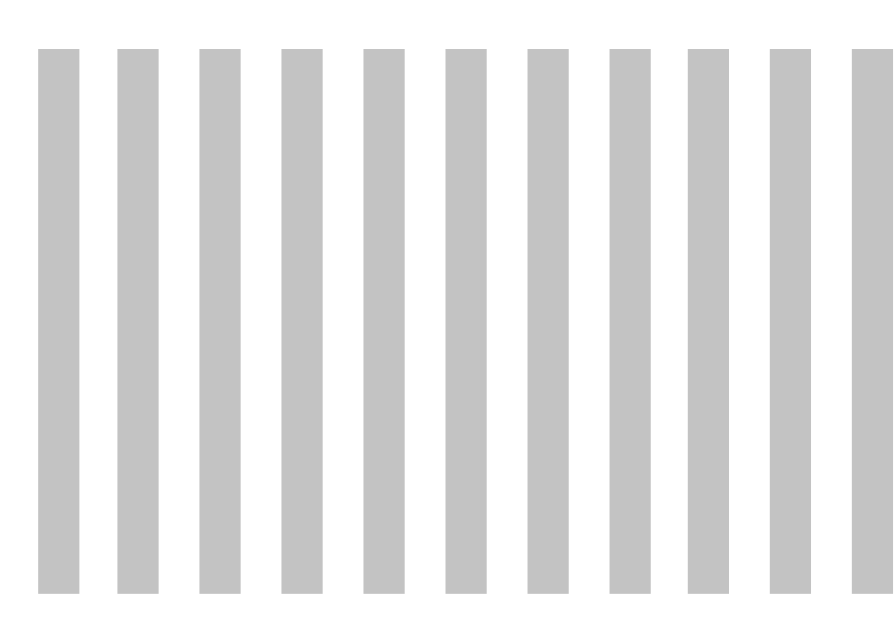
Write a Shadertoy shader that draws this pattern.

```glsl
// Eleven upright grey bars on white, in one row with a clear margin above and below.
// Each bar is a box distance that wraps across the canvas, so the tile has no seam.
// Two gaps are slightly narrower than the rest, which gives the row its small slips.

const vec3 PAPER = vec3(1.0);
const vec3 BAR_GREY = vec3(0.765);

const int BAR_COUNT = 11;
const float FIRST_LEFT = 0.0426;    // left edge of the first bar, in canvas widths
const float PITCH = 0.09154;        // usual step from bar to bar
const float BAR_WIDTH = 0.046;
const float BAR_BOTTOM = 0.0779;    // in canvas heights
const float BAR_TOP = 0.9239;

const int EARLY_SLIP_BAR = 1;       // bars from here on sit a little further left
const float EARLY_SLIP = 0.0031;
const int LATE_SLIP_BAR = 8;
const float LATE_SLIP = 0.0042;

// Left edge of a bar, with the narrower gaps taken off
float barLeft(int index) {
    float left = FIRST_LEFT + PITCH * float(index);
    if (index >= EARLY_SLIP_BAR) left -= EARLY_SLIP;
    if (index >= LATE_SLIP_BAR) left -= LATE_SLIP;
    return left;
}

// Shortest signed offset on a repeating unit interval
vec2 wrapOffset(vec2 offset) {
    return fract(offset + 0.5) - 0.5;
}

// Coverage of a wrapped box, smoothed over one pixel on each axis
float boxCoverage(vec2 uv, vec2 center, vec2 halfSize, vec2 pixel) {
    vec2 edge = abs(wrapOffset(uv - center)) - halfSize;
    vec2 cover = clamp(0.5 - edge / pixel, 0.0, 1.0);
    return cover.x * cover.y;
}

void mainImage(out vec4 fragColor, in vec2 fragCoord) {
    vec2 uv = fragCoord / iResolution.xy;
    vec2 pixel = 1.0 / iResolution.xy;
    vec2 halfSize = 0.5 * vec2(BAR_WIDTH, BAR_TOP - BAR_BOTTOM);
    float centerY = 0.5 * (BAR_TOP + BAR_BOTTOM);

    // Row of bars
    float ink = 0.0;
    for (int i = 0; i < BAR_COUNT; i++) {
        vec2 center = vec2(barLeft(i) + halfSize.x, centerY);
        ink = max(ink, boxCoverage(uv, center, halfSize, pixel));
    }

    fragColor = vec4(mix(PAPER, BAR_GREY, ink), 1.0);
}
```
